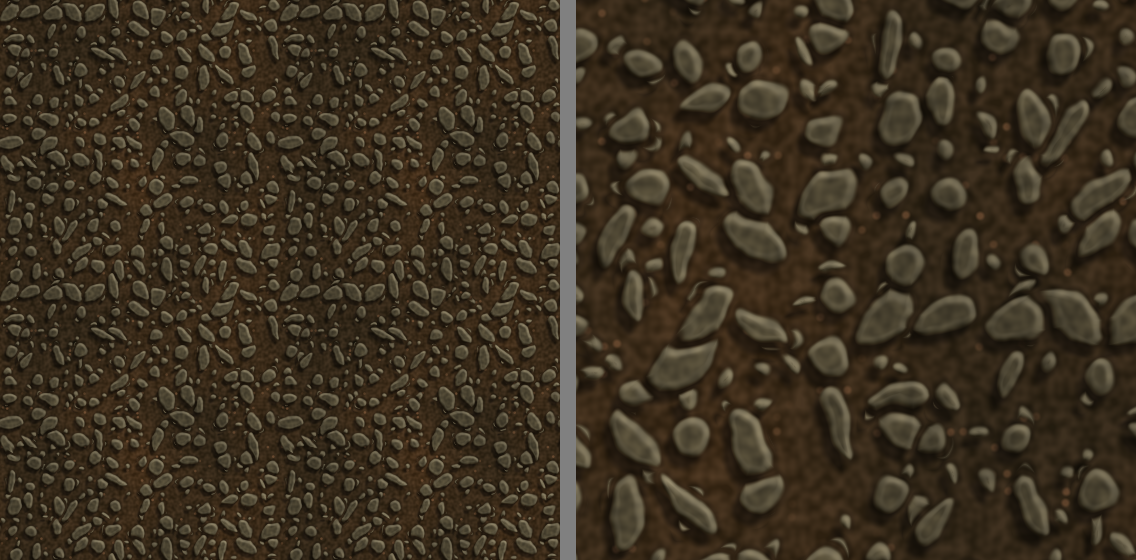
Left, the full canvas; right, a detail of the centre.
A Shadertoy shader for this texture:

```glsl
// Dark brown soil packed with weathered olive-grey stones, tiled twice across the canvas.

vec4 hash4(vec2 cell) {
    vec4 h = fract((cell + 17.0).xyxy * vec4(0.1031, 0.1030, 0.0973, 0.1099));
    h += dot(h, h.wzxy + 33.33);
    return fract((h.xxyz + h.yzzw) * h.zywx);
}

float cornerSlope(vec2 cell, vec2 offset, float period) {
    float angle = 6.2832 * hash4(mod(cell, period)).x;
    return dot(vec2(cos(angle), sin(angle)), offset);
}

// Gradient noise that repeats after a whole number of cells
float gradientNoise(vec2 p, float period) {
    p *= period;
    vec2 i = floor(p), f = fract(p);
    vec2 u = f * f * f * (f * (f * 6.0 - 15.0) + 10.0);
    vec2 e = vec2(1.0, 0.0);
    return 1.4 * mix(
        mix(cornerSlope(i, f, period), cornerSlope(i + e, f - e, period), u.x),
        mix(cornerSlope(i + e.yx, f - e.yx, period), cornerSlope(i + 1.0, f - 1.0, period), u.x), u.y);
}

// Depth inside the nearest stone (negative outside), in tile units
float scatterStones(vec2 p, float count, float share, vec2 minRadius, vec2 maxRadius) {
    p *= count;
    vec2 home = floor(p);
    float nearest = 2.0, second = 2.0;
    for (int y = -1; y <= 1; y++)
    for (int x = -1; x <= 1; x++) {
        vec2 cell = home + vec2(x, y);
        vec4 place = hash4(mod(cell, count) + count);
        vec4 form = hash4(mod(cell, count) + 3.0 * count);
        if (form.w > share) continue;
        vec2 q = p - cell - 0.5 - 0.62 * (place.xy - 0.5);
        float angle = 1.45 + 2.7 * (place.z - 0.5);
        float c = cos(angle), s = sin(angle);
        q = vec2(c * q.x + s * q.y, c * q.y - s * q.x);
        vec2 radius = mix(minRadius, maxRadius, form.xy * vec2(form.x, 1.0));
        radius.y *= 1.0 + 0.4 * (form.z - 0.3) * clamp(q.x / radius.x, -1.0, 1.0);
        float k = length(q / radius);
        float d = k * (k - 1.0) / max(length(q / (radius * radius)), 0.001);
        second = min(second, max(nearest, d));
        nearest = min(nearest, d);
    }
    // Carve a narrow gap where two stones would touch
    return min(-nearest, 0.5 * (second - nearest) - 0.04) / count;
}

float stoneDepth(vec2 p) {
    p += 0.007 * vec2(gradientNoise(p, 19.0), gradientNoise(p + 0.37, 19.0));
    p += 0.003 * vec2(gradientNoise(p, 41.0), gradientNoise(p + 0.61, 41.0));
    float large = scatterStones(p, 13.0, 0.93, vec2(0.25, 0.17), vec2(0.66, 0.36));
    float small = scatterStones(p, 23.0, 0.55, vec2(0.20, 0.16), vec2(0.44, 0.30));
    return max(large, min(small, -large - 0.005));
}

float stoneHeight(float depth) {
    return smoothstep(-0.003, 0.010, depth);
}

void mainImage(out vec4 fragColor, in vec2 fragCoord) {
    vec2 p = 2.0 * fragCoord / iResolution.y;
    vec2 toLight = vec2(0.55, 0.83);

    float depth = stoneDepth(p);
    float height = stoneHeight(depth);
    float relief = height - stoneHeight(stoneDepth(p + 0.007 * toLight));
    float cover = smoothstep(-0.001, 0.004, depth);
    float shadow = smoothstep(-0.004, 0.008, stoneDepth(p + 0.018 * toLight)) * (1.0 - cover);

    float patches = gradientNoise(p, 3.0) + 0.5 * gradientNoise(p, 7.0);
    float clumps = gradientNoise(p, 38.0);
    float grain = gradientNoise(p, 83.0);

    // Crumbly soil with rusty specks
    vec3 soil = mix(vec3(0.165, 0.120, 0.060), vec3(0.275, 0.205, 0.130),
                    clamp(0.5 + 0.45 * clumps + 0.55 * grain, 0.0, 1.0));
    soil += vec3(0.020, 0.004, -0.003) * patches;
    vec2 speckGrid = p * 58.0;
    vec4 speckSeed = hash4(mod(floor(speckGrid), 58.0));
    float speckDistance = length(fract(speckGrid) - 0.5 - 0.25 * (speckSeed.xy - 0.5));
    float speck = smoothstep(0.40, 0.12, speckDistance) * smoothstep(0.90, 1.0, speckSeed.z);
    soil = mix(soil, vec3(0.46, 0.32, 0.21), 0.8 * speck);
    soil *= 1.0 - 0.42 * shadow;
    soil *= 1.0 - 0.18 * smoothstep(-0.008, 0.0, depth);

    // Worn stone faces with a pale rim and mottled hollows
    float rim = smoothstep(0.001, 0.006, depth) * (1.0 - smoothstep(0.007, 0.014, depth));
    vec3 stone = vec3(0.290, 0.262, 0.190) * (1.0 + 0.16 * clumps + 0.20 * grain);
    stone += vec3(0.045, 0.044, 0.040) * rim;
    stone += vec3(0.20, 0.19, 0.165) * relief;

    vec3 color = mix(soil, stone, cover) * (1.0 + 0.10 * patches);
    fragColor = vec4(clamp(color, 0.0, 1.0), 1.0);
}
```
